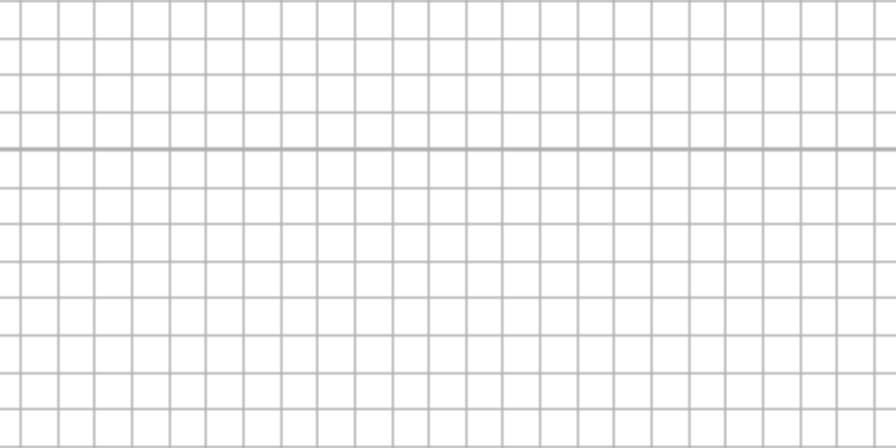
A Shadertoy shader for this pattern:

```glsl
// Square graph paper: thin grey rules on white, with one heavier horizontal rule.
// Rules are spaced by a fractional pitch and snapped to whole line widths, so
// that neighbouring cells differ slightly in size; soft box coverage draws them.

#define ROWS 213.0       // canvas height, in line widths
#define PITCH 17.64      // mean distance between rules
#define COLUMN_START 9.6 // first vertical rule, from the left
#define COLUMN_SHIFT 0.3 // offset of the vertical rules from the snapping grid
#define ROW_START 0.4    // first horizontal rule of each sheet, from its top
#define SEAM 71.0        // heavy rule where two sheets meet, from the top
#define SOFTNESS 1.25    // width of the edge filter
#define PAPER vec3(1.0)
#define INK vec3(0.695)

// Share of a box filter, centred at distance d, covered by a rule.
float coverage(float d, float halfWidth, float filterWidth) {
    float h = 0.5 * filterWidth;
    float overlap = min(d + h, halfWidth) - max(d - h, -halfWidth);
    return clamp(overlap / filterWidth, 0.0, 1.0);
}

// Signed distance to the centre of the nearest snapped rule.
float ruleDistance(float p, float start) {
    float index = floor((p - start - 0.5) / PITCH + 0.5);
    return p - floor(index * PITCH + start) - 0.5;
}

void mainImage(out vec4 fragColor, in vec2 fragCoord) {
    float unitsPerPixel = ROWS / iResolution.y;
    float filterWidth = max(SOFTNESS, unitsPerPixel);
    vec2 p = fragCoord * unitsPerPixel;
    p.y = ROWS - p.y;

    // Thin rules; the row spacing starts afresh below the seam
    float sheetY = p.y < SEAM ? p.y : p.y - SEAM;
    float column = coverage(ruleDistance(p.x - COLUMN_SHIFT, COLUMN_START), 0.5, filterWidth);
    float row = coverage(ruleDistance(sheetY, ROW_START), 0.5, filterWidth);

    // Heavy rule, two line widths thick
    row = max(row, coverage(p.y - SEAM, 1.0, filterWidth));

    float ink = 1.0 - (1.0 - column) * (1.0 - row);
    fragColor = vec4(mix(PAPER, INK, ink), 1.0);
}
```
